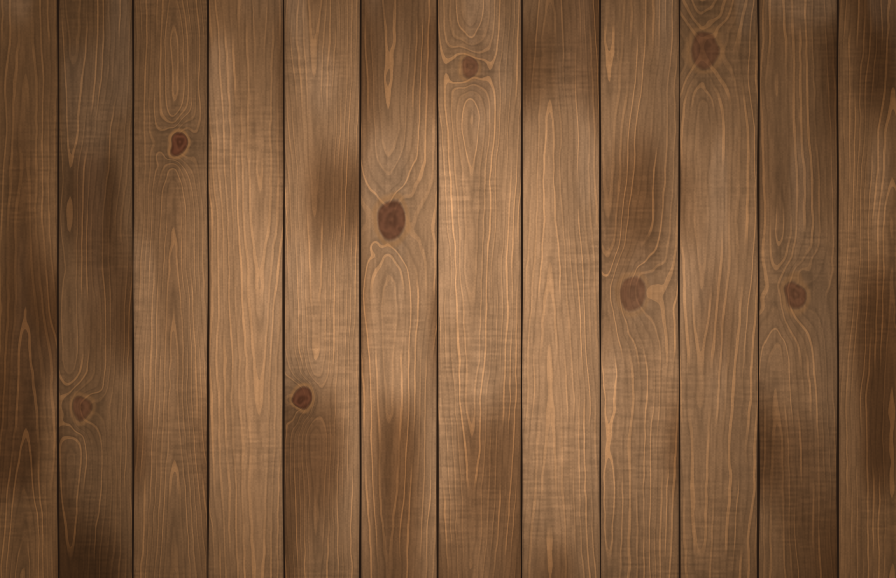
This texture is drawn by a WebGL 2 fragment shader. Its source:

```glsl
#version 300 es
precision highp float;
uniform vec2 u_resolution;
out vec4 fragColor;

float hash(vec2 p) {
  vec3 q = fract(p.xyx * .1031);
  q += dot(q, q.yzx + 33.33);
  return fract((q.x + q.y) * q.z);
}

float noise(vec2 p) {
  vec2 c = floor(p), f = fract(p);
  f = f * f * (3. - 2. * f);
  return mix(mix(hash(c), hash(c + vec2(1, 0)), f.x),
             mix(hash(c + vec2(0, 1)), hash(c + 1.), f.x), f.y);
}

// Horizontal place of the seam right of a plank; widths drift a little
float seamX(float i) {
  return .065 + .087 * i - (i < 5.5 ? .0115 : .005) * sin(.314 * i);
}

void main() {
  vec2 uv = gl_FragCoord.xy / u_resolution;
  vec2 p = uv * vec2(1, .645);
  float pixel = 1. / u_resolution.x;

  // Find the plank: eleven seams make twelve planks
  float plank = 0.;
  for (int k = 0; k < 11; k++) plank += step(seamX(float(k)), p.x);
  float left = seamX(plank - 1.), right = seamX(plank);
  float edge = min(p.x - left, right - p.x);
  vec2 q = vec2(p.x - .5 * (left + right), p.y);
  float seedA = hash(vec2(plank, 11)), seedB = hash(vec2(plank, 47));
  float seedC = hash(vec2(plank, 83));

  // One knot on most planks, stretched along the grain
  float hasKnot = mod(plank, 4.) == 3. || plank < .5 ? 0. : 1.;
  vec2 knot = vec2(.04 * seedB - .024, .39 + .2 * cos(1.95 * (plank - 9.)));
  float radius = .010 + .009 * seedC;
  vec2 toKnot = (q - knot) * vec2(1, .75);
  toKnot += .006 * (noise(q * 70. + plank * 9.) - .5);
  float knotDist = length(toKnot) / radius;

  // Growth rings cut lengthwise, bent around the knot
  float grain = length(vec2(q.x - .07 * (seedA - .5), .005));
  grain += (seedB > .5 ? .04 : -.04) * q.y;
  grain += .014 * (noise(vec2(q.x * 22. + plank * 17., q.y * 5.)) - .5);
  grain += .004 * (noise(vec2(q.x * 60. + plank * 31., q.y * 20.)) - .5);
  grain += .0012 * (noise(vec2(q.x * 150. + plank * 3., q.y * 70.)) - .5);
  grain += hasKnot * .03 * exp(-knotDist * knotDist / 4.);
  float rings = grain / mix(.0055, .0085, seedC) + 40.;
  float ring = fract(rings), ringId = floor(rings);
  float soft = clamp(fwidth(rings), .02, .5);

  // Thin pale veins, broken along their length, each with a faint dark side
  float width = .06 + .1 * hash(vec2(ringId, plank + 61.));
  float vein = 1. - smoothstep(width - soft * .4, width + soft * .6, abs(ring - .5));
  float broken = noise(vec2(ringId * 5.3 + plank * 7., q.y * 14.));
  float strength = smoothstep(.25, .6, broken) * (.3 + .7 * hash(vec2(ringId, plank + 5.)));
  float shade = smoothstep(.5, .7, ring) * (1. - smoothstep(.7, 1., ring));

  // Bright centre, dark warm sides and corners
  float light = 1. - smoothstep(.1, .7, length((uv - vec2(.53, .47)) * vec2(1.15, .85)));
  vec3 color = mix(vec3(.34, .235, .145), vec3(.655, .495, .355), light);
  color *= .92 + .16 * seedA;

  // Broad stains, greyish wear, fibres and saw marks
  float stain = noise(vec2(q.x * 18. + plank * 13., q.y * 7. + plank * 3.));
  float streak = noise(vec2(q.x * 60. + plank * 23., q.y * 5. + plank));
  float wear = noise(vec2(q.x * 35. + plank * 29., q.y * 9.));
  float fibre = noise(vec2(p.x * 480., p.y * 60.)) - .5;
  float grit = hash(floor(p * 512.)) - .5;
  float saw = noise(vec2(p.x * 60., p.y * 400.)) - .5;
  color *= mix(vec3(1.04), vec3(.74, .68, .61), smoothstep(.5, .95, stain));
  color *= 1. + .16 * (streak - .5);
  color += vec3(.05, .05, .05) * smoothstep(.55, .85, wear) * uv.y;
  color *= 1. + .12 * fibre + .05 * grit;
  color *= 1. + .14 * saw * smoothstep(.4, .8, noise(q * 14. + plank * 5.));
  color *= 1. - .09 * shade * (1. - soft);
  color += vein * strength * vec3(.16, .105, .055) * (.65 + .35 * light);

  // Knot: shaded halo, ochre rim and red-brown heart
  float knotSoft = pixel / radius;
  float heart = 1. - smoothstep(.8 - knotSoft, .9 + knotSoft, knotDist);
  float rim = smoothstep(.85, 1., knotDist) * (1. - smoothstep(1.05, 1.35, knotDist));
  float depth = hasKnot * (.4 + .45 * hash(vec2(plank, 29)));
  color *= 1. - .25 * depth * exp(-knotDist * knotDist / 7.);
  color = mix(color, vec3(.66, .45, .26), .55 * rim * depth);
  float heartRing = .5 + .5 * cos(knotDist * 9. + 3. * noise(q * 200.));
  color = mix(color, mix(vec3(.27, .14, .09), vec3(.38, .21, .14), heartRing), heart * depth);

  // Slightly shaded plank edges and narrow gaps of uneven width
  color *= 1. - .16 * (1. - smoothstep(0., .004, edge));
  float gap = .0003 + .0012 * noise(vec2(plank * 19., p.y * 9.));
  float seam = 1. - smoothstep(gap - pixel * .5, gap + pixel * .5, edge);
  color = mix(color, vec3(.12, .08, .055), seam * .9);
  fragColor = vec4(color, 1);
}
```
